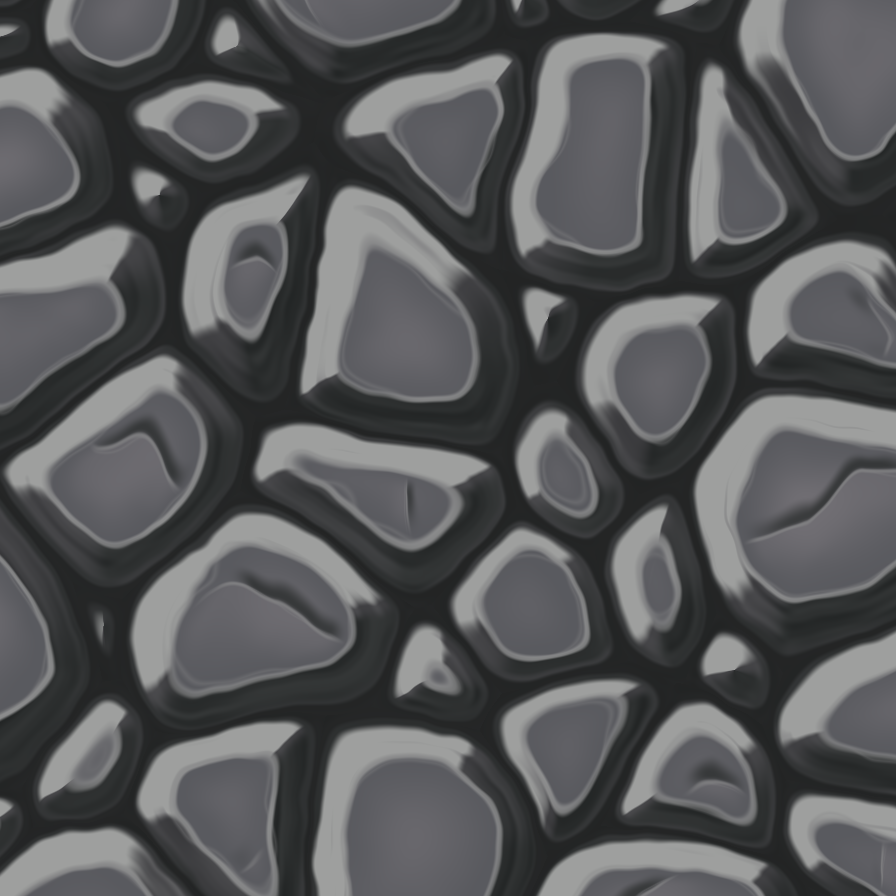
Give the GLSL for this texture, as a WebGL 1 fragment shader.

```glsl
precision highp float;
// Hand-painted grey stone wall: chamfered rocks with lit rims, dark joints and cracks.
uniform vec2 u_resolution;

const float CELLS = 5.5;          // stone sites across the canvas
const float MAX_WEIGHT = 1.25;    // growth of the largest stones
const float ROUNDING = 15.0;      // higher gives sharper stone corners
const float JOINT = 0.055;        // half width of the dark joint
const float BEVEL_SMALL = 0.16;
const float BEVEL_LARGE = 0.29;
const float RIM = 0.017;          // half width of the light rim stroke
const float CRACKED = 0.6;        // share of stones with a crack
const vec2 LIGHT = vec2(-0.64, 0.77);

const vec3 INK = vec3(0.125, 0.13, 0.13);
const vec3 SHADOW = vec3(0.17, 0.18, 0.18);
const vec3 DIM = vec3(0.26, 0.26, 0.27);
const vec3 SLATE = vec3(0.35, 0.353, 0.372);
const vec3 MAUVE = vec3(0.45, 0.44, 0.46);
const vec3 PALE = vec3(0.52, 0.52, 0.525);
const vec3 CHALK = vec3(0.62, 0.625, 0.62);

float hash(vec2 p) {
  return fract(sin(dot(p, vec2(127.1, 311.7))) * 43758.5453);
}

float noise(vec2 p) {
  vec2 i = floor(p), f = fract(p);
  f = f * f * (3.0 - 2.0 * f);
  return mix(mix(hash(i), hash(i + vec2(1.0, 0.0)), f.x),
             mix(hash(i + vec2(0.0, 1.0)), hash(i + 1.0), f.x), f.y);
}

// Stone centre in xy, size from 0 to 1 in z.
vec3 site(vec2 cell) {
  vec2 jitter = vec2(hash(cell + 3.7), hash(cell + 19.3));
  return vec3(cell + 0.12 + 0.76 * jitter, pow(hash(cell + 41.9), 2.5));
}

float power(vec2 p, vec3 s) {
  vec2 d = p - s.xy;
  return dot(d, d) - MAX_WEIGHT * s.z;
}

float stroke(float d, float halfWidth, float soft) {
  return 1.0 - smoothstep(halfWidth - soft, halfWidth + soft, abs(d));
}

void main() {
  float scale = CELLS / min(u_resolution.x, u_resolution.y);
  float soft = max(0.012, scale);
  vec2 p = gl_FragCoord.xy * scale + 7.0;

  // Wobble of a hand-drawn outline
  p += 0.16 * (vec2(noise(p * 1.6), noise(p * 1.6 + 31.0)) - 0.5);
  p += 0.025 * (vec2(noise(p * 7.0), noise(p * 7.0 + 57.0)) - 0.5);

  // Owning stone of a weighted Voronoi diagram
  vec2 base = floor(p), id = base;
  vec3 stone = vec3(0.0);
  float best = 1e3;
  for (int j = -3; j <= 3; j++) {
    for (int i = -3; i <= 3; i++) {
      vec2 cell = base + vec2(float(i), float(j));
      vec3 s = site(cell);
      float d = power(p, s);
      if (d < best) { best = d; stone = s; id = cell; }
    }
  }

  // Rounded distance to the outline and its outward normal
  float sum = 0.0;
  vec2 normal = vec2(0.0);
  for (int j = -3; j <= 3; j++) {
    for (int i = -3; i <= 3; i++) {
      vec3 s = site(base + vec2(float(i), float(j)));
      vec2 across = s.xy - stone.xy;
      float len = length(across);
      if (len > 0.001) {
        float w = exp(-ROUNDING * (power(p, s) - best) / (2.0 * len));
        sum += w;
        normal += w * across / len;
      }
    }
  }
  float edge = -log(sum) / ROUNDING;
  normal /= max(length(normal), 1e-5);

  vec2 q = p - stone.xy;
  float along = dot(q, vec2(-normal.y, normal.x));
  float streak = noise(vec2(edge * 28.0, along * 2.2) + id * 5.0);
  float patchy = noise(p * 2.3 + 11.0);
  float bevel = mix(BEVEL_SMALL, BEVEL_LARGE, stone.z) * (0.8 + 0.4 * patchy);
  float facing = dot(normal, LIGHT) + 0.12 * (streak - 0.5);

  // Flat face with a soft glow
  float depth = edge - bevel;
  float glow = smoothstep(0.0, 0.42, depth) * (0.35 + 0.8 * noise(p * 1.7 + 83.0));
  vec3 face = mix(SLATE, MAUVE, clamp(glow + 0.25 * (patchy - 0.4), 0.0, 1.0));

  // Crack: smudged shadow above, lit ledge below
  float angle = 2.2 + 1.9 * (hash(id + 71.0) - 0.5);
  vec2 up = vec2(cos(angle), sin(angle));
  float run = dot(q, vec2(up.y, -up.x));
  float bend = 0.55 * (noise(vec2(run * 3.5, id.x * 9.0 + id.y)) - 0.5);
  float side = dot(q, up) + 0.45 * run * run + bend - 0.08;
  float cracked = step(hash(id + 23.0), CRACKED) * smoothstep(0.02, 0.14, depth);
  float smudge = smoothstep(-0.015, 0.04, side) * (1.0 - smoothstep(0.05, 0.17, side));
  float ledge = smoothstep(-0.4, 0.0, side) * (1.0 - smoothstep(-0.01, 0.01, side));
  float fade = smoothstep(0.15, 0.65, noise(vec2(run * 3.0 + 5.0, id.y * 7.0)));
  face = mix(face, MAUVE, 0.45 * cracked * ledge);
  face = mix(face, SHADOW, 0.8 * cracked * smudge * fade);
  face = mix(face, PALE, 0.75 * cracked * stroke(side, 0.012, soft));
  float sketch = side + 0.08 * (noise(p * 4.0 + 9.0) - 0.4);
  face = mix(face, PALE, 0.35 * cracked * stroke(sketch, 0.006, soft));

  // Chamfer: chalky towards the light, black away from it
  vec3 slope = mix(SHADOW, DIM, smoothstep(-0.65, 0.05, facing));
  slope += 0.07 * (streak - 0.5);
  vec3 lit = mix(PALE, CHALK, smoothstep(0.1, 0.5, streak + 0.4 * facing));
  slope = mix(slope, lit, smoothstep(0.05, 0.28, facing));
  vec3 color = mix(slope, face, smoothstep(-soft, soft, depth));

  // Rim strokes along the inner edge of the chamfer
  float pressure = 0.45 + 0.55 * noise(p * 3.1 + 47.0);
  color = mix(color, mix(PALE, CHALK, 0.4), pressure * stroke(depth, RIM, soft));
  float loose = depth - 0.09 * (noise(p * 3.7 + 5.0) - 0.4);
  color = mix(color, PALE, 0.35 * stroke(loose, 0.008, soft));

  // Joint with overlapping dark brush lines
  float gap = JOINT * (0.6 + 0.8 * noise(p * 2.9 + 67.0));
  vec3 mortar = mix(SHADOW, DIM, 0.75 * streak);
  color = mix(mortar, color, smoothstep(gap - 0.02, gap + 0.02, edge));
  color = mix(color, INK, 0.8 * (1.0 - smoothstep(0.008, 0.035, edge)));
  gl_FragColor = vec4(color, 1.0);
}
```
